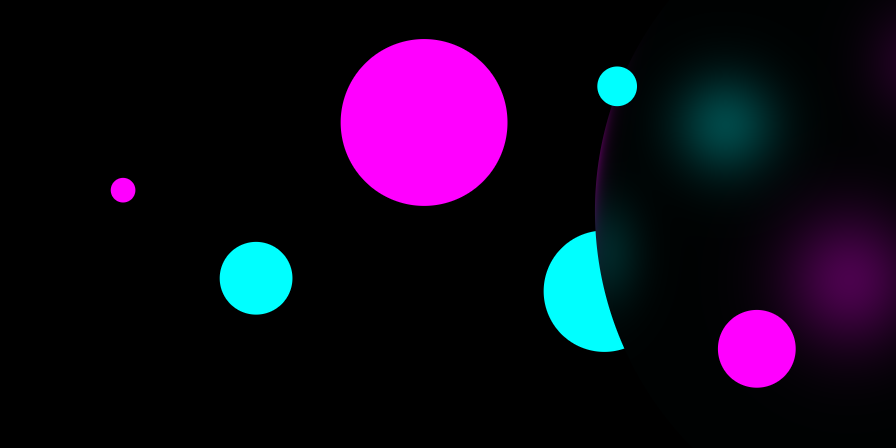
This background is drawn by a WebGL 1 fragment shader. Its source:

```glsl
precision highp float;
// Flat neon discs on black beside a dark glossy sphere that reflects their glow.

uniform vec2 u_resolution;

#define MAGENTA vec3(1.0, 0.0, 1.0)
#define CYAN vec3(0.0, 1.0, 1.0)
#define SPHERE_CENTER vec2(2.078, 0.529)
#define SPHERE_RADIUS 0.75
#define SPHERE_TINT vec3(0.0, 0.008, 0.008)
#define RIM_WIDTH 0.013
#define RIM_STRENGTH 0.27

// Antialiased coverage of a disc; lengths are in canvas heights.
float disc(vec2 p, vec2 center, float radius) {
    float pixel = 1.0 / u_resolution.y;
    return clamp(0.5 - (length(p - center) - radius) / pixel, 0.0, 1.0);
}

// Soft round falloff with separate horizontal and vertical spread.
float glow(vec2 p, vec2 center, vec2 spread) {
    vec2 q = (p - center) / spread;
    return exp(-0.5 * dot(q, q));
}

// Reflected light inside the sphere.
vec3 sphereColor(vec2 p) {
    vec3 color = SPHERE_TINT;
    color += CYAN * 0.27 * glow(p, vec2(1.620, 0.721), vec2(0.082, 0.080));
    color += MAGENTA * 0.29 * glow(p, vec2(1.896, 0.375), vec2(0.105, 0.108));
    color += MAGENTA * 0.13 * glow(p, vec2(2.040, 0.860), vec2(0.075, 0.090));
    color += CYAN * 0.14 * glow(p, vec2(1.355, 0.435), vec2(0.055, 0.085));

    // Thin magenta sheen along the left rim
    float depth = max(SPHERE_RADIUS - length(p - SPHERE_CENTER), 0.0);
    float along = (p.y - 0.635) / 0.11;
    color += MAGENTA * RIM_STRENGTH * exp(-depth / RIM_WIDTH - 0.5 * along * along);
    return color;
}

void main() {
    vec2 p = gl_FragCoord.xy / u_resolution.y;
    vec3 color = vec3(0.0);

    // Discs behind the sphere
    color = mix(color, MAGENTA, disc(p, vec2(0.9466, 0.7266), 0.1862));
    color = mix(color, MAGENTA, disc(p, vec2(0.2747, 0.5755), 0.0275));
    color = mix(color, CYAN, disc(p, vec2(0.5716, 0.3789), 0.0812));
    color = mix(color, CYAN, disc(p, vec2(1.3490, 0.3500), 0.1355));

    // Sphere
    color = mix(color, sphereColor(p), disc(p, SPHERE_CENTER, SPHERE_RADIUS));

    // Discs in front of the sphere
    color = mix(color, CYAN, disc(p, vec2(1.3776, 0.8073), 0.0443));
    color = mix(color, MAGENTA, disc(p, vec2(1.6893, 0.2214), 0.0868));

    gl_FragColor = vec4(color, 1.0);
}
```
